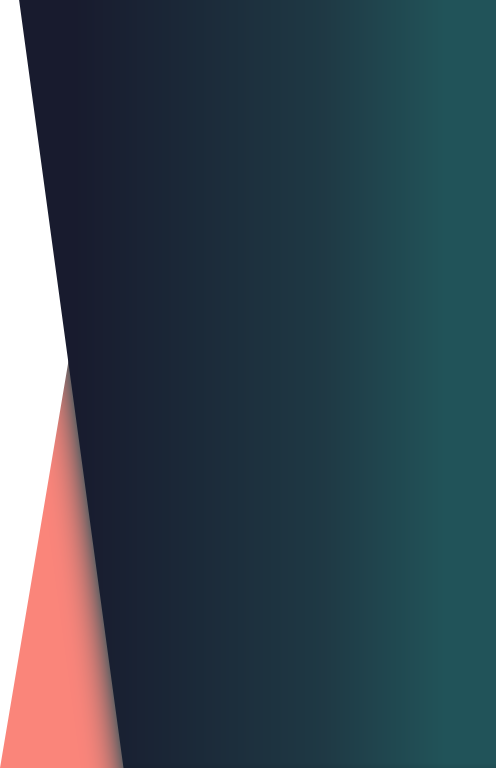
Write a Shadertoy shader that draws this background.

```glsl
// A large dark panel, shaded from navy to teal, leans over a white ground.
// A coral wedge peeks out beneath its slanted left side and takes a soft shadow.
// Both sides are straight lines x(y); coverage comes from the distance to them.

// Antialiased coverage of the region to the right of a slanted line
float rightOf(float x, float lineX) {
    return clamp((x - lineX) * iResolution.x + 0.5, 0.0, 1.0);
}

// Horizontal navy to teal ramp, flat at both ends
vec3 panelColor(float x) {
    vec3 navy = vec3(0.094, 0.106, 0.180);
    vec3 slate = vec3(0.120, 0.222, 0.267);
    vec3 teal = vec3(0.131, 0.327, 0.349);
    vec3 color = mix(navy, slate, clamp((x - 0.15) / 0.50, 0.0, 1.0));
    return mix(color, teal, clamp((x - 0.65) / 0.25, 0.0, 1.0));
}

void mainImage(out vec4 fragColor, in vec2 fragCoord) {
    vec2 uv = fragCoord / iResolution.xy;
    float panelEdge = 0.249 - 0.2105 * uv.y;
    float wedgeEdge = 0.2605 * uv.y;

    // Coral wedge, darkened close to the panel
    float gap = max(panelEdge - uv.x, 0.0);
    float shadow = pow(max(1.0 - gap / 0.1, 0.0), 3.0);
    vec3 coral = mix(vec3(0.98, 0.52, 0.48), vec3(0.40, 0.38, 0.39), shadow);

    // Layers from back to front
    vec3 color = mix(vec3(1.0), coral, rightOf(uv.x, wedgeEdge));
    vec3 panel = panelColor(uv.x) * (0.94 + 0.06 * smoothstep(0.0, 0.008, uv.y));
    color = mix(color, panel, rightOf(uv.x, panelEdge));

    fragColor = vec4(color, 1.0);
}
```
